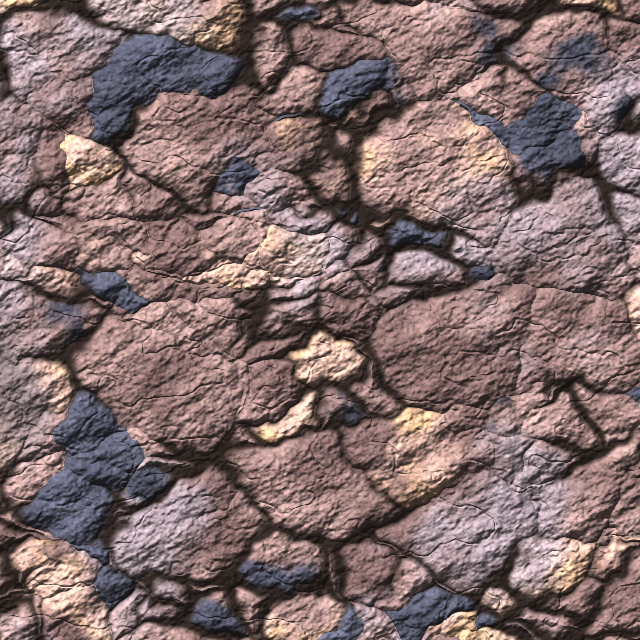
Reproduce this texture procedurally as a WebGL 2 fragment shader.

```glsl
#version 300 es
precision highp float;
// Rough weathered stone wall: mauve, rose, gold and slate-blue rocks split by dark cracks.

uniform vec2 u_resolution;
out vec4 fragColor;

const vec2 BIG_GRID = vec2(5.2, 7.2);
const vec2 SMALL_GRID = vec2(10.0, 13.5);
const vec3 LIGHT_DIR = vec3(-0.40, 0.62, 0.68);

const vec3 CREVICE = vec3(0.185, 0.150, 0.135);
const vec3 MAUVE = vec3(0.53, 0.42, 0.41);
const vec3 ROSE = vec3(0.76, 0.62, 0.60);
const vec3 PALE = vec3(0.90, 0.73, 0.67);
const vec3 GOLD = vec3(0.96, 0.77, 0.60);
const vec3 SLATE = vec3(0.385, 0.39, 0.465);
const vec3 LILAC = vec3(0.72, 0.66, 0.71);

struct Rock {
    float edge;    // distance to the nearest crack
    float tint;    // random value of the rock
    float height;  // relief in canvas units
};

float hash(vec2 p) {
    vec3 q = fract(vec3(p.xyx) * 0.1031);
    q += dot(q, q.yzx + 33.33);
    return fract((q.x + q.y) * q.z);
}

float noise(vec2 p) {
    vec2 i = floor(p), f = fract(p);
    f = f * f * (3.0 - 2.0 * f);
    vec2 e = vec2(0.0, 1.0);
    return mix(mix(hash(i), hash(i + e.yx), f.x),
               mix(hash(i + e.xy), hash(i + e.yy), f.x), f.y);
}

float fbm(vec2 p, int octaves) {
    float sum = 0.0, amp = 0.5, total = 0.0;
    for (int i = 0; i < octaves; i++) {
        sum += amp * noise(p);
        total += amp;
        amp *= 0.5;
        p = mat2(1.6, 1.2, -1.2, 1.6) * p + 7.3;
    }
    return sum / total;
}

vec2 seedPoint(vec2 cell) {
    return 0.08 + 0.84 * vec2(hash(cell + 3.7), hash(cell + 51.3));
}

// Rounded cell pattern: x = distance to the border, y = random value of the cell.
vec2 cells(vec2 p) {
    vec2 home = floor(p), f = fract(p), nearest = vec2(0.0), owner = vec2(0.0);
    float best = 9.0;
    for (int y = -1; y <= 1; y++)
    for (int x = -1; x <= 1; x++) {
        vec2 g = vec2(x, y), r = g + seedPoint(home + g) - f;
        float d = dot(r, r);
        if (d < best) { best = d; nearest = r; owner = g; }
    }
    float sum = 0.0;
    for (int y = -2; y <= 2; y++)
    for (int x = -2; x <= 2; x++) {
        vec2 g = owner + vec2(x, y), r = g + seedPoint(home + g) - f, gap = r - nearest;
        if (dot(gap, gap) > 1e-5)
            sum += exp(-26.0 * dot(0.5 * (nearest + r), normalize(gap)));
    }
    return vec2(-log(sum + 1e-9) / 26.0, hash(home + owner + 91.7));
}

Rock rockAt(vec2 p) {
    // Bent and ragged outlines
    vec2 q = p + 0.085 * (vec2(fbm(p * 8.0, 4), fbm(p * 8.0 + 31.0, 4)) - 0.5);
    q += 0.018 * (vec2(fbm(p * 42.0, 2), fbm(p * 42.0 + 17.0, 2)) - 0.5);

    // Some large rocks break into small ones
    vec2 big = cells(q * BIG_GRID), small = cells(q * SMALL_GRID + 19.0);
    bool broken = fract(big.y * 17.0) < 0.45;
    float edge = broken ? min(big.x, 0.55 * small.x) : big.x;
    float tint = broken ? fract(small.y + 0.3 * big.y) : big.y;
    edge -= mix(-0.045, 0.035, smoothstep(0.2, 0.8, noise(p * 10.0 + 5.0)));

    // Rounded body, layered lumps, fractures and diagonal grain
    float body = 1.0 - exp(-11.0 * max(edge, 0.0));
    vec2 slant = mat2(0.87, -0.5, 0.5, 0.87) * p;
    float split = 1.0 - smoothstep(0.0, 0.035, abs(fbm(p * vec2(11.0, 17.0) + 40.0, 4) - 0.5));
    float height = 0.016 * body + 0.029 * fbm(slant * vec2(12.0, 25.0), 5);
    height += 0.0032 * noise(slant * vec2(85.0, 160.0)) + 0.0021 * noise(p * 220.0);
    return Rock(edge, tint, height - 0.0022 * split);
}

vec3 rockColour(vec2 p, float tint) {
    float blotch = fbm(p * 12.0 + 70.0, 5);
    float kind = tint + 0.28 * (blotch - 0.5);
    vec3 colour = mix(MAUVE, ROSE, clamp(fract(tint * 7.3) * 0.85 + 2.4 * (blotch - 0.5), 0.0, 1.0));
    vec3 warm = mix(PALE, GOLD, smoothstep(0.42, 0.62, fbm(p * 14.0 + 12.0, 4)));
    colour = mix(colour, warm, smoothstep(0.80, 0.90, kind));
    float wash = smoothstep(0.48, 0.68, fbm(p * 5.0 + 23.0, 5));
    colour = mix(colour, LILAC, 0.75 * wash);
    return mix(SLATE * (0.55 + 0.8 * blotch), colour, smoothstep(0.15, 0.20, kind));
}

void main() {
    vec2 p = gl_FragCoord.xy / min(u_resolution.x, u_resolution.y);
    float e = 0.0016;
    Rock rock = rockAt(p);
    vec2 slope = vec2(rockAt(p + vec2(e, 0.0)).height, rockAt(p + vec2(0.0, e)).height) - rock.height;
    vec3 normal = normalize(vec3(-slope / e, 1.0));

    // Directional light, fine speckle and crack shadow
    float diffuse = max(dot(normal, normalize(LIGHT_DIR)), 0.0);
    vec3 colour = rockColour(p, rock.tint) * (0.30 + 1.02 * diffuse);
    colour *= 0.86 + 0.28 * noise(p * 240.0 + 9.0);
    float open = smoothstep(-0.025, 0.06, rock.edge);
    float hollow = smoothstep(0.62, 0.80, fbm(p * 2.6 + 61.0, 3));
    colour = mix(CREVICE * (0.45 + 0.8 * diffuse), colour, open * (1.0 - 0.5 * hollow));
    fragColor = vec4(clamp(colour, 0.0, 1.0), 1.0);
}
```
